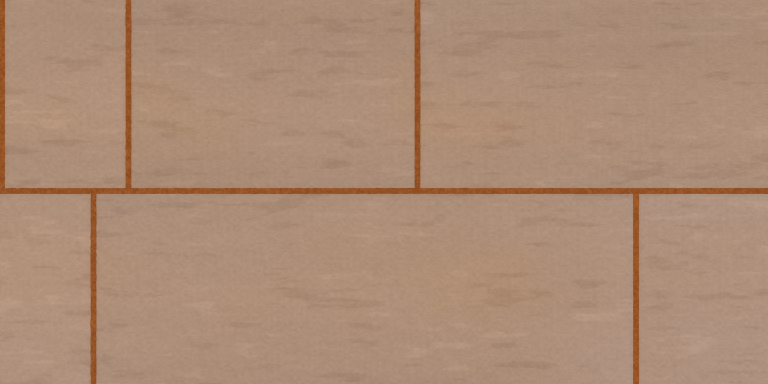
Reproduce this texture procedurally as a WebGL 2 fragment shader.

```glsl
#version 300 es
precision highp float;

uniform vec2 u_resolution;
out vec4 fragColor;

#define WARM_STONE vec3(0.695, 0.562, 0.465)
#define DUSKY_STONE vec3(0.645, 0.535, 0.458)
#define PALE_STONE vec3(0.695, 0.585, 0.515)
#define GROUT vec3(0.585, 0.325, 0.150)
#define BED_HEIGHT 0.5026
#define HALF_JOINT 0.0075
#define UPPER_JOINTS vec3(0.0055, 0.3346, 1.0872)
#define LOWER_JOINTS vec3(0.2435, 1.6565, 9.0)
#define GRAIN 0.045
#define BANDING 0.75

float hash(vec2 p) {
    return fract(sin(dot(p, vec2(127.1, 311.7))) * 43758.5453);
}

float noise(vec2 p) {
    vec2 cell = floor(p), f = fract(p);
    f = f * f * (3.0 - 2.0 * f);
    return mix(mix(hash(cell), hash(cell + vec2(1, 0)), f.x),
               mix(hash(cell + vec2(0, 1)), hash(cell + vec2(1, 1)), f.x), f.y);
}

float fbm(vec2 p) {
    float sum = 0.0, amplitude = 0.5;
    for (int i = 0; i < 5; i++) {
        sum += amplitude * noise(p);
        p = p * 2.03 + 17.3;
        amplitude *= 0.5;
    }
    return sum / 0.96875;
}

// Distance to the nearest bed or upright joint; also yields the slab number
float jointDistance(vec2 p, bool upper, out float slab) {
    vec3 joints = upper ? UPPER_JOINTS : LOWER_JOINTS;
    vec3 gap = abs(p.x - joints);
    slab = dot(step(joints, vec3(p.x)), vec3(1.0)) + (upper ? 4.0 : 0.0);
    return min(abs(p.y - BED_HEIGHT), min(gap.x, min(gap.y, gap.z)));
}

vec3 sandstone(vec2 p, bool upper, float slab) {
    float v = upper ? (p.y - BED_HEIGHT) / (1.0 - BED_HEIGHT) : p.y / BED_HEIGHT;
    vec2 q = p + slab * vec2(3.7, 1.9);

    // Broad sedimentary bands, stretched along the course
    float bands = fbm(q * vec2(1.3, 9.0)) - 0.5;
    float clouds = fbm(q * vec2(3.0, 5.0) + 40.0) - 0.5;
    float warmth = exp(-pow((v - (upper ? 0.38 : 0.56)) / 0.32, 2.0));
    float dusk = 0.72 - 0.60 * warmth + BANDING * bands + 0.5 * clouds;
    dusk += upper ? 0.14 * smoothstep(1.0, 2.0, p.x) : -0.05;
    float pallor = upper ? 0.12 : 0.40 - 0.25 * warmth;
    pallor += (upper ? 0.12 : 0.45) * smoothstep(1.2, 2.0, p.x);
    pallor += 0.7 * clouds - 0.4 * bands;
    vec3 color = mix(WARM_STONE, DUSKY_STONE, clamp(dusk, 0.0, 1.0));
    color = mix(color, PALE_STONE, clamp(pallor, 0.0, 1.0));

    // Faint wisps, scratches and slab tone
    float wisp = fbm(q * vec2(9.0, 38.0) + 8.0);
    color += 0.025 * smoothstep(0.62, 0.80, wisp);
    color -= 0.030 * smoothstep(0.38, 0.22, wisp);
    color += 0.012 * (hash(vec2(slab, 5.0)) - 0.5);

    // Fine sand grain
    float sand = 0.6 * noise(p * 240.0) + 0.4 * noise(p * vec2(95.0, 150.0)) - 0.5;
    return color + GRAIN * sand;
}

vec3 groutColor(vec2 p) {
    float speckle = noise(p * 230.0) + 0.6 * noise(p * 90.0) - 0.8;
    return GROUT + speckle * vec3(0.075, 0.065, 0.045);
}

void main() {
    vec2 p = gl_FragCoord.xy / u_resolution.y;
    float pixel = 1.0 / u_resolution.y;
    bool upper = p.y > BED_HEIGHT;
    float slab;
    float d = jointDistance(p, upper, slab) - HALF_JOINT;
    d += 0.0012 * (noise(p * 110.0) - 0.5);

    // Slightly shaded slab edges, then the joint on top
    vec3 color = sandstone(p, upper, slab);
    color *= 1.0 - 0.04 * exp(-max(d, 0.0) / 0.005);
    float joint = 1.0 - smoothstep(-0.6 * pixel, 0.6 * pixel, d);
    color = mix(color, groutColor(p), joint);
    fragColor = vec4(color, 1.0);
}
```
